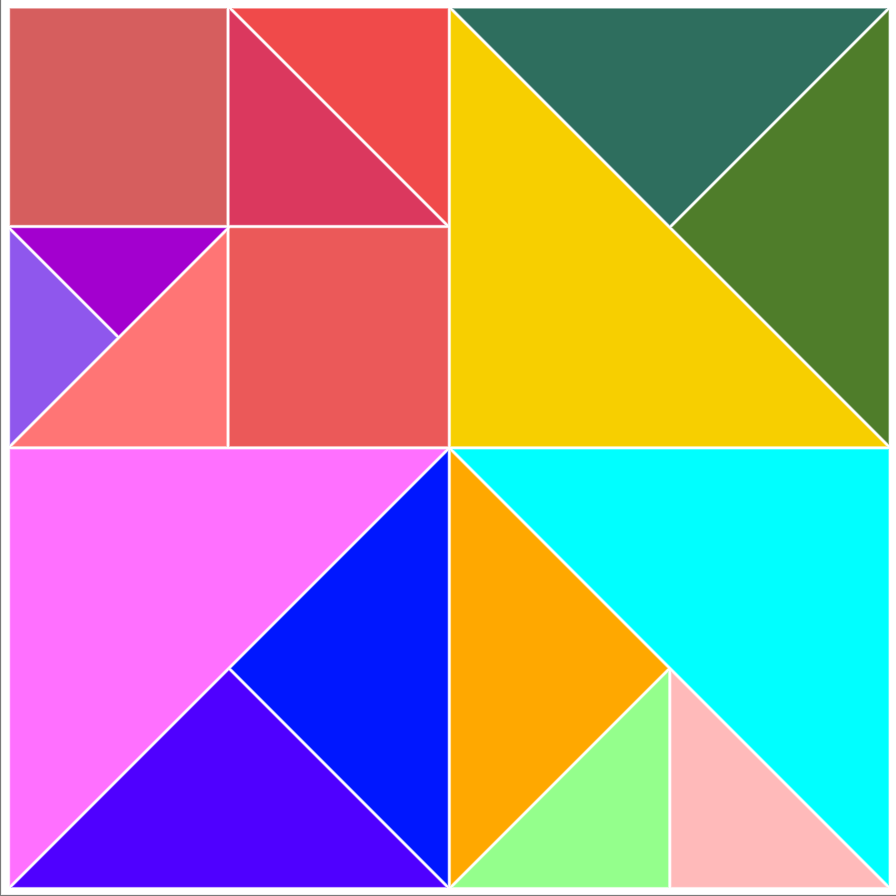
A three.js fragment shader for this background:

```glsl
// A framed square of flat coloured triangles and squares parted by thin white seams.
// Each quadrant is split by half-plane tests; the seams are segment distances,
// drawn over the fills so that every boundary is smooth.

varying vec2 vUv;

float segmentDistance(vec2 p, vec2 a, vec2 b) {
  vec2 pa = p - a, ba = b - a;
  return length(pa - ba * clamp(dot(pa, ba) / dot(ba, ba), 0.0, 1.0));
}

// Large yellow triangle with teal and green corners
vec3 upperRight(vec2 p) {
  if (p.x + p.y < 1.0) return vec3(0.97, 0.81, 0.0);
  return p.y > p.x ? vec3(0.18, 0.43, 0.37) : vec3(0.31, 0.49, 0.165);
}

// Pink half above a blue and indigo pair
vec3 lowerLeft(vec2 p) {
  if (p.y > p.x) return vec3(1.0, 0.44, 1.0);
  return p.x + p.y > -1.0 ? vec3(0.0, 0.09, 1.0) : vec3(0.31, 0.0, 1.0);
}

// Cyan half above orange, light green and rose
vec3 lowerRight(vec2 p) {
  if (p.x + p.y > 0.0) return vec3(0.0, 1.0, 1.0);
  if (p.y > p.x - 1.0) return vec3(1.0, 0.66, 0.0);
  return p.x < 0.5 ? vec3(0.58, 1.0, 0.55) : vec3(1.0, 0.73, 0.73);
}

// Four red-toned cells, two of them cut along diagonals
vec3 upperLeft(vec2 p) {
  float diagonal = p.x + p.y;
  if (p.y > 0.502) {
    if (p.x < -0.502) return vec3(0.84, 0.37, 0.37);
    return diagonal > 0.5 ? vec3(0.94, 0.29, 0.29) : vec3(0.86, 0.22, 0.37);
  }
  if (p.x > -0.502) return vec3(0.92, 0.35, 0.35);
  if (p.y < p.x + 1.0) return vec3(1.0, 0.46, 0.46);
  return diagonal > -0.5 ? vec3(0.64, 0.0, 0.81) : vec3(0.56, 0.34, 0.93);
}

// Distance to the nearest seam
float seamDistance(vec2 p) {
  // Frame and central cross
  float d = min(abs(p.x), abs(p.y));
  d = min(d, 1.0 - max(abs(p.x), abs(p.y)));

  // Long diagonals
  d = min(d, segmentDistance(p, vec2(0.0, 1.0), vec2(1.0, 0.0)));
  d = min(d, segmentDistance(p, vec2(-1.0, -1.0), vec2(0.0, 0.0)));
  d = min(d, segmentDistance(p, vec2(0.0, 0.0), vec2(1.0, -1.0)));

  // Short dividers of the large triangles
  d = min(d, segmentDistance(p, vec2(0.5, 0.5), vec2(1.0, 1.0)));
  d = min(d, segmentDistance(p, vec2(-0.5, -0.5), vec2(0.0, -1.0)));
  d = min(d, segmentDistance(p, vec2(0.5, -0.5), vec2(0.0, -1.0)));
  d = min(d, segmentDistance(p, vec2(0.5, -0.5), vec2(0.5, -1.0)));

  // Cells of the upper left quadrant
  d = min(d, segmentDistance(p, vec2(-0.502, 0.0), vec2(-0.502, 1.0)));
  d = min(d, segmentDistance(p, vec2(-1.0, 0.502), vec2(0.0, 0.502)));
  d = min(d, segmentDistance(p, vec2(-0.5, 1.0), vec2(0.0, 0.5)));
  d = min(d, segmentDistance(p, vec2(-1.0, 0.0), vec2(-0.5, 0.5)));
  return min(d, segmentDistance(p, vec2(-1.0, 0.5), vec2(-0.75, 0.25)));
}

void main() {
  // Board coordinates: -1 to 1 inside the white margin
  vec2 p = (vUv - vec2(0.5015, 0.5002)) / 0.492;

  vec3 fill;
  if (p.y > 0.0) fill = p.x > 0.0 ? upperRight(p) : upperLeft(p);
  else fill = p.x > 0.0 ? lowerRight(p) : lowerLeft(p);

  // The seam distance turns negative outside, which leaves the margin white
  float inside = smoothstep(0.001, 0.0055, seamDistance(p));
  vec3 color = mix(vec3(1.0), fill, inside);

  // Faint dark rim on the left and bottom edges
  float rim = 1.0 - smoothstep(0.0005, 0.002, min(vUv.x, vUv.y));
  color = mix(color, vec3(0.25), 0.7 * rim);

  gl_FragColor = vec4(color, 1.0);
}
```
